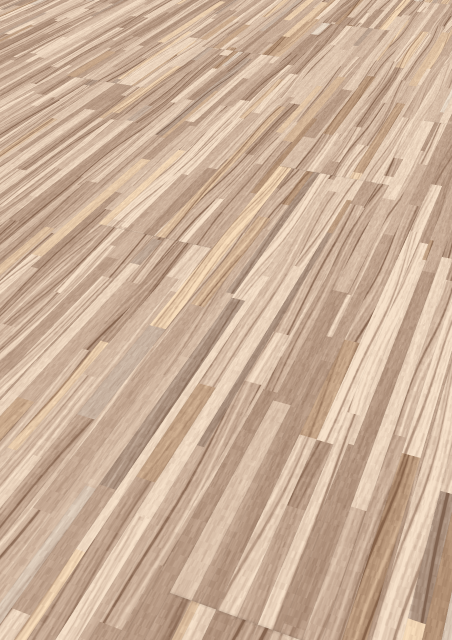
Write a Shadertoy shader that draws this texture.

```glsl
#define STRIP_WIDTH 0.0212
#define STRIPS_PER_BOARD 13.0
#define BOARD_LENGTH 4.0
#define BOARD_STAGGER 1.04
#define PIECE_LENGTH 1.15
#define HORIZON 1.42
#define ALONG_VANISH 0.99
#define ACROSS_VANISH -3.45
#define TONE_RANGE 0.72
#define VEIN_STRENGTH 0.34
#define PORE_STRENGTH 0.26
#define SAMPLES 3

const vec3 WALNUT = vec3(0.60, 0.475, 0.39);
const vec3 BEECH  = vec3(0.785, 0.675, 0.59);
const vec3 MAPLE  = vec3(0.95, 0.865, 0.775);

float hash(vec2 p) {
    vec3 q = fract(p.xyx * vec3(0.1031, 0.1030, 0.0973));
    q += dot(q, q.yzx + 33.33);
    return fract((q.x + q.y) * q.z);
}

float jitteredEdge(float i, float seed, float jitter) {
    return i + jitter * (hash(vec2(i, seed)) - 0.5);
}

// Index of the uneven cell holding x, and distance to its nearer edge
vec2 unevenCell(float x, float seed, float jitter) {
    float i = floor(x);
    if (x < jitteredEdge(i, seed, jitter)) i -= 1.0;
    else if (x > jitteredEdge(i + 1.0, seed, jitter)) i += 1.0;
    float toStart = x - jitteredEdge(i, seed, jitter);
    float toEnd = jitteredEdge(i + 1.0, seed, jitter) - x;
    return vec2(i, min(toStart, toEnd));
}

// Long wavering veins from layered sines
float veins(vec2 p, float seed) {
    float phase = seed * 50.0;
    float x = p.x + 0.40 * sin(p.y * 2.1 + phase)
                  + 0.14 * sin(p.y * 5.3 + phase * 1.7 + p.x);
    float wave = 0.8 * sin(x * 4.5 + phase) + 0.7 * sin(x * 10.0 - phase + p.y)
               + 0.6 * sin(x * 19.0 + phase * 2.0 - p.y * 1.5);
    return wave * 0.5;
}

// Short fibres at two scales
float pores(vec2 p) {
    float fine = hash(floor(p * vec2(11.0, 40.0)) + 500.0);
    float coarse = hash(floor(p * vec2(6.0, 13.0) + 0.3) + 900.0);
    return 0.6 * fine + 0.4 * coarse - 0.5;
}

vec3 floorColor(vec2 p) {
    // Ground plane seen in two-point perspective
    float depth = HORIZON - p.y;
    float across = ((p.x - ALONG_VANISH) / depth + 0.535) / STRIP_WIDTH;
    float along = (p.x - ACROSS_VANISH) / depth;

    // Strips grouped into staggered boards
    vec2 strip = unevenCell(across, 7.0, 0.85);
    float board = floor(strip.x / STRIPS_PER_BOARD);
    float row = (along - 2.76 - BOARD_STAGGER * board) / BOARD_LENGTH;
    float rowId = floor(row);
    float rowGap = min(fract(row), 1.0 - fract(row)) * BOARD_LENGTH;

    // Pieces of uneven length in each strip
    float shift = 10.0 * hash(vec2(strip.x + 200.0, 3.0));
    vec2 piece = unevenCell(along / PIECE_LENGTH + shift, strip.x + 300.0, 0.9);
    vec2 id = vec2(strip.x + 150.0, piece.x + rowId * 37.0 + 200.0);
    float seed = hash(id + 71.0);

    // Wood tone, with dark veins in the figured pieces
    float tone = 0.60 + TONE_RANGE * (hash(id) - 0.5);
    float figured = smoothstep(0.25, 0.75, hash(id + 133.0));
    vec2 grain = vec2(across, along);
    float vein = veins(grain, seed);
    tone += VEIN_STRENGTH * mix(0.2, 0.9, figured) * vein;
    tone -= 0.32 * figured * smoothstep(0.35, 0.8, -vein);
    tone += PORE_STRENGTH * pores(grain);
    tone = clamp(tone, -0.2, 1.05);
    vec3 color = tone < 0.5 ? mix(WALNUT, BEECH, tone * 2.0)
                            : mix(BEECH, MAPLE, tone * 2.0 - 1.0);

    // Occasional faint honey and grey pieces
    float tint = hash(id + 211.0);
    color *= mix(vec3(1.0), vec3(1.01, 0.985, 0.93), step(0.90, tint));
    color *= mix(vec3(1.0), vec3(0.97, 0.995, 1.02), step(tint, 0.06));

    // Faint joints
    float joint = 1.0 - smoothstep(0.0, 0.06, strip.y);
    float boardEnd = 1.0 - smoothstep(0.0, 0.010, rowGap);
    return color * (1.0 - 0.05 * joint - 0.06 * boardEnd);
}

void mainImage(out vec4 fragColor, in vec2 fragCoord) {
    // Average a grid of samples to smooth the edges
    vec3 sum = vec3(0.0);
    for (int j = 0; j < SAMPLES; j++)
    for (int i = 0; i < SAMPLES; i++) {
        vec2 offset = (vec2(i, j) + 0.5) / float(SAMPLES) - 0.5;
        sum += floorColor((fragCoord + offset) / iResolution.y);
    }
    fragColor = vec4(sum / float(SAMPLES * SAMPLES), 1.0);
}
```
